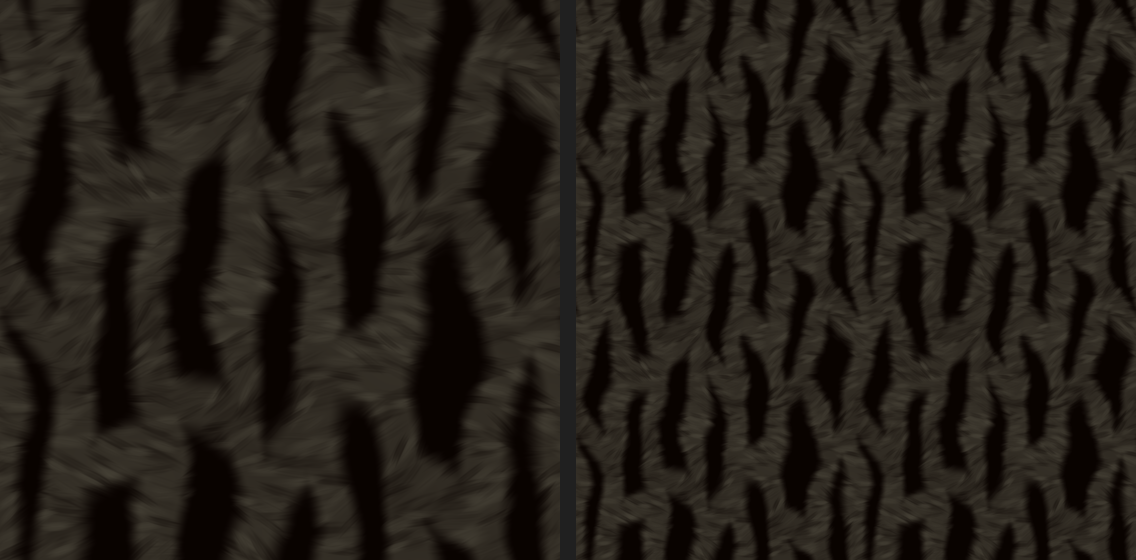
Left, the tile; right, the same tile 2 across and 2 down.
A WebGL 2 fragment shader for this texture:

```glsl
#version 300 es
precision highp float;
// Dark painted tree bark: branching upright ridges, deep furrows, soft crosswise brush strokes.

#define FURROWS vec2(7.0, 2.0)      // furrow cells across and up
#define RIDGE_CORE 0.021            // half width of the fully lit ridge
#define RIDGE_FOOT 0.056            // distance where the furrow floor begins
#define STROKE_GRID 13.0            // strokes across in the coarsest layer
#define STROKE_LAYERS 4
#define STROKE_SIZE vec2(0.80, 0.25) // half length and half width, in grid cells
#define STROKE_CONTRAST 0.30
#define RIDGE_TONE 0.69
#define FURROW_COLOR vec3(0.035, 0.010, 0.000)
#define CREST_COLOR vec3(0.265, 0.247, 0.205)

uniform vec2 u_resolution;
out vec4 fragColor;

const float TAU = 6.2831853;

vec2 hash2(vec2 p) {
    vec3 q = fract(vec3(p.xyx) * vec3(0.1031, 0.1030, 0.0973));
    q += dot(q, q.yzx + 33.33);
    return fract((q.xx + q.yz) * q.zy);
}

// Layered sines with whole frequencies, so they wrap on the unit square.
float waves(vec2 p, float phase) {
    return 0.5 * sin(TAU * (p.x + 2.0 * p.y) + phase)
         + 0.3 * sin(TAU * (3.0 * p.x - 2.0 * p.y) + phase * 2.3)
         + 0.2 * sin(TAU * (2.0 * p.x + 5.0 * p.y) + phase * 3.7);
}

// Centre of a furrow cell; ids wrap so the pattern tiles.
vec2 furrowSite(vec2 cell) {
    vec2 id = mod(cell, FURROWS);
    vec2 h = hash2(id + 11.0) - 0.5;
    float stagger = 0.5 * mod(id.x, 2.0);
    return cell + 0.5 + vec2(0.5 * h.x, 0.55 * h.y + stagger - 0.25);
}

// Canvas distance to the nearest border between furrow cells, rounded at corners.
float borderDistance(vec2 uv) {
    vec2 p = uv * FURROWS;
    vec2 base = floor(p);
    vec2 nearest = vec2(0.0);
    float best = 1e3;
    for (int y = -1; y <= 1; y++)
    for (int x = -1; x <= 1; x++) {
        vec2 r = furrowSite(base + vec2(x, y)) - p;
        float d = dot(r, r);
        if (d < best) { best = d; nearest = r; }
    }
    float sum = 0.0;
    for (int y = -2; y <= 2; y++)
    for (int x = -2; x <= 2; x++) {
        vec2 r = furrowSite(base + vec2(x, y)) - p;
        vec2 gap = r - nearest;
        if (dot(gap, gap) > 1e-4) {
            float d = dot(0.5 * (r + nearest), gap) / length(gap * FURROWS * vec2(1.0, 1.4));
            sum += exp(-d * 220.0);
        }
    }
    return max(-log(sum + 1e-9) / 220.0, 0.0);
}

// Overlapping bristly strokes, from -1 (dark) to 1 (light).
float brushStrokes(vec2 uv) {
    float tone = 0.0;
    for (int layer = 0; layer < STROKE_LAYERS; layer++) {
        float n = STROKE_GRID + 3.0 * float(layer);
        vec2 base = floor(uv * n);
        for (int y = -1; y <= 1; y++)
        for (int x = -1; x <= 1; x++) {
            vec2 cell = base + vec2(x, y);
            vec2 id = mod(cell, n) + 41.0 * float(layer);
            vec2 h = hash2(id);
            vec2 k = hash2(id + 173.0);
            vec2 center = cell + 0.5 + 0.6 * (h - 0.5);
            float angle = 0.2 + 0.9 * waves(center / n, 1.3) + 0.7 * (k.x - 0.5);
            vec2 axis = vec2(cos(angle), sin(angle));
            vec2 q = uv * n - center;
            q = vec2(dot(q, axis), dot(q, vec2(-axis.y, axis.x)));
            q.y += 0.22 * (h.x - 0.5) * q.x * q.x;
            float bristle = 0.6 * sin(q.y * 31.0 + TAU * h.y) + 0.4 * sin(q.y * 57.0 + q.x * 2.0 + TAU * k.x);
            float reach = length(q / STROKE_SIZE) + 0.12 * bristle;
            float body = 1.0 - smoothstep(0.25, 1.0, reach);
            tone = mix(tone, 2.0 * k.y - 1.0 + 0.18 * bristle, 0.75 * body);
        }
    }
    return tone;
}

void main() {
    vec2 uv = gl_FragCoord.xy / u_resolution;
    float stroke = brushStrokes(uv);

    // Winding ridges with brushed edges.
    vec2 bend = vec2(0.026 * waves(uv, 0.4), 0.035 * waves(uv.yx, 2.1));
    float d = borderDistance(uv + bend);
    d -= 0.006 * stroke + 0.007 * waves(uv.yx, 4.2);
    float ridge = 1.0 - smoothstep(RIDGE_CORE, RIDGE_FOOT, d);

    // Strokes and broad mottling light the ridges only.
    float light = RIDGE_TONE + STROKE_CONTRAST * stroke + 0.07 * waves(uv, 5.0);
    float tone = clamp(ridge * light, 0.0, 1.0);
    fragColor = vec4(mix(FURROW_COLOR, CREST_COLOR, tone), 1.0);
}
```
